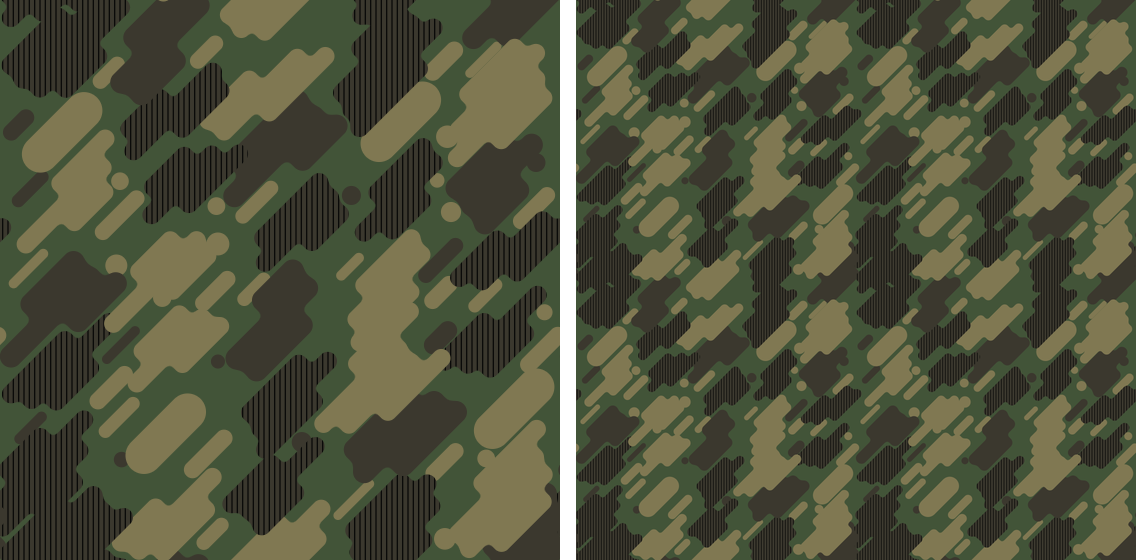
Left: one tile. Right: repeated 2 by 2.
Write a Shadertoy shader that draws this pattern.

```glsl
// Seamless diagonal camouflage: stepped rounded patches, pills, dots and pinstripes.

const int PATCH_COLS = 5, PATCH_ROWS = 7;
const int PILL_COLS = 12, PILL_ROWS = 14;
const vec3 GREEN = vec3(0.26, 0.33, 0.22);
const vec3 KHAKI = vec3(0.50, 0.47, 0.32);
const vec3 BROWN = vec3(0.23, 0.22, 0.18);
const vec3 BLACK = vec3(0.04, 0.04, 0.035);

// Integer hash: three values from 0 to 1
vec3 hash3(int a, int b, int c) {
    uvec3 v = uvec3(a, b, c) * 1664525u + 101390u;
    v.x += v.y * v.z; v.y += v.z * v.x; v.z += v.x * v.y;
    v ^= v >> 16u;
    v.x += v.y * v.z; v.y += v.z * v.x; v.z += v.x * v.y;
    return vec3(v >> 8u) / 16777216.0;
}

// Shortest offset on the repeating tile
vec2 wrapOffset(vec2 d) { return d - floor(d + 0.5); }

// x runs along the diagonal, y across it
vec2 toDiagonal(vec2 d) { return vec2(d.x + d.y, d.y - d.x) * 0.7071; }

float capsule(vec2 q, float halfLength, float radius) {
    return length(vec2(max(abs(q.x) - halfLength, 0.0), q.y)) - radius;
}

// Union with a circular fillet of radius k
float roundUnion(float a, float b, float k) {
    return max(k, min(a, b)) - length(max(k - vec2(a, b), 0.0));
}

// Jittered site on a lattice sheared along the diagonal, so it wraps both ways
vec2 sitePosition(int site, int cols, int rows, float jitter, int seed) {
    vec2 cell = vec2(site % cols, site / cols);
    vec2 st = (cell + 0.5 + jitter * (hash3(site, seed, 1).xy - 0.5)) / vec2(cols, rows);
    return vec2(st.x, st.x + st.y);
}

// 0, 2: striped   1, 3: khaki   4: plain brown   5: broad khaki pill
int patchKind(int site) {
    int row = site / PATCH_COLS;
    int kind = (site % PATCH_COLS + 2 * row) % 5;
    return kind == 3 && row % 2 == 0 ? 5 : kind;
}

float patchDistance(vec2 p, int site) {
    vec2 d = wrapOffset(p - sitePosition(site, PATCH_COLS, PATCH_ROWS, 0.25, 7));
    float reach = length(d);
    if (reach > 0.24) return reach - 0.2;
    vec2 q = toDiagonal(d);
    int kind = patchKind(site);
    if (kind == 5) return capsule(q, 0.055, 0.033);

    // Stacked staggered bars joined by fillets, shorter on the outside
    int bars = kind != 4 && hash3(site, 9, 31).x < 0.5 ? 4 : 3;
    float radius = kind == 4 ? 0.02 : 0.0165;
    float dist = 1.0;
    for (int i = 0; i < bars; i++) {
        vec3 h = hash3(site, i, 23);
        bool outer = i == 0 || i == bars - 1;
        float halfLength = outer ? mix(0.035, 0.075, h.y) : mix(0.075, 0.105, h.y);
        vec2 center = vec2((h.x - 0.5) * (outer ? 0.14 : 0.06), float(2 * i - bars + 1) * radius);
        dist = roundUnion(dist, capsule(q - center, halfLength, radius), radius);
    }
    return dist;
}

// Distance from a point to the nearest patch
float clearance(vec2 p) {
    float dist = 1.0;
    for (int i = 0; i < PATCH_COLS * PATCH_ROWS; i++) dist = min(dist, patchDistance(p, i));
    return dist;
}

float coverage(float dist, float pixel) { return clamp(0.5 - dist / pixel, 0.0, 1.0); }

void mainImage(out vec4 fragColor, in vec2 fragCoord) {
    vec2 p = fragCoord / iResolution.xy;
    float pixel = 1.0 / min(iResolution.x, iResolution.y);
    vec3 color = GREEN;

    // Small pills in the free gaps; those too long for a gap become dots
    for (int i = 0; i < PILL_COLS * PILL_ROWS; i++) {
        vec2 center = sitePosition(i, PILL_COLS, PILL_ROWS, 0.35, 41);
        vec3 h = hash3(i, 5, 63);
        float radius = mix(0.008, 0.017, h.x);
        float halfLength = mix(0.018, 0.045, h.y);
        vec2 q = toDiagonal(wrapOffset(p - center));
        if (capsule(q, halfLength, radius + 0.006) > pixel) continue;
        if (clearance(center) < 0.4 * radius) continue;
        vec2 tip = vec2(halfLength * 0.7071);
        if (min(clearance(center + tip), clearance(center - tip)) < 0.2 * radius) {
            if (h.z < 0.6) continue;
            halfLength = 0.0;
            radius += 0.004;
        }
        vec3 tone = h.z < 0.78 ? KHAKI : BROWN;
        color = mix(color, tone, coverage(capsule(q, halfLength, radius), pixel));
    }

    // Upright pinstripes over brown
    float stripe = abs(fract(p.x * 105.0) - 0.5) / 105.0 - 0.0012;
    vec3 striped = mix(BROWN, BLACK, coverage(stripe, pixel));

    // Large patches
    for (int i = 0; i < PATCH_COLS * PATCH_ROWS; i++) {
        int kind = patchKind(i);
        vec3 tone = kind == 4 ? BROWN : kind % 2 == 1 ? KHAKI : striped;
        color = mix(color, tone, coverage(patchDistance(p, i), pixel));
    }
    fragColor = vec4(color, 1.0);
}
```
